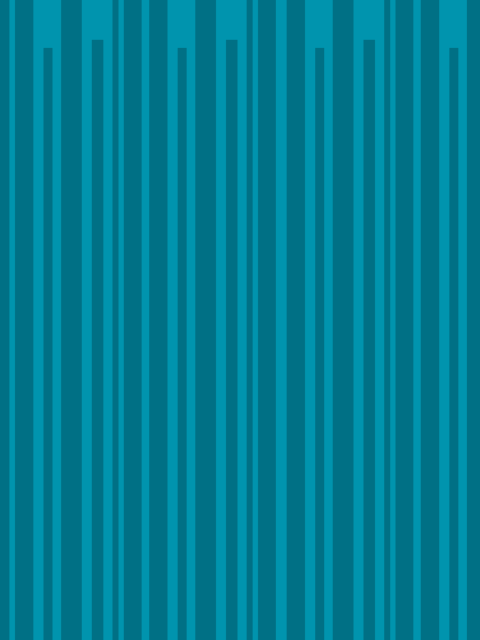
Write a WebGL 1 fragment shader that draws this pattern.

```glsl
precision highp float;
// Vertical teal stripes in four repeats, with slotted bars that close near the top.

uniform vec2 u_resolution;

// Lengths are in design units: the canvas is 576 wide and 768 high.
const vec2 DESIGN_SIZE = vec2(576.0, 768.0);
const vec3 DARK_TEAL = vec3(0.0, 0.44, 0.52);
const vec3 LIGHT_TEAL = vec3(0.0, 0.582, 0.682);

const float PERIOD = 163.0;
const float FIRST_START = 40.0;   // left edge of the first narrow bar
const float ODD_SHIFT = -2.0;     // offset of every second repeat
const float CELL_MARGIN = 37.0;   // room to the left of the narrow bar

// Spans (left, right) measured from the start of a repeat
const vec2 NARROW_BAR = vec2(0.0, 33.3);
const vec2 NARROW_SLOT = vec2(12.2, 23.0);
const vec2 WIDE_BAR = vec2(58.2, 95.0);
const vec2 WIDE_SLOT = vec2(70.2, 84.0);
const vec2 THIN_LINE = vec2(102.2, 108.6);
const float LEAD_RIGHT = -22.0;

// Slot tops, measured down from the top edge
const float NARROW_SLOT_TOP = 57.5;
const float WIDE_SLOT_TOP = 47.8;

// Width of the single stripe ahead of each repeat
const float LEAD_FIRST = 6.7;
const float LEAD_ODD = 9.0;
const float LEAD_EVEN = 12.9;

const float EDGE_PIXELS = 1.2;

// Smoothed step whose ramp is centred on the edge
float edge(float position, float value, float blur) {
  return clamp((value - position) / blur + 0.5, 0.0, 1.0);
}

float band(vec2 span, float x, float blur) {
  return edge(span.x, x, blur) - edge(span.y, x, blur);
}

// Light bar with a dark slot running down from slotTop
float slottedBar(vec2 bar, vec2 slot, float slotTop, vec2 p, vec2 blur) {
  float cut = band(slot, p.x, blur.x) * edge(slotTop, p.y, blur.y);
  return band(bar, p.x, blur.x) - cut;
}

void main() {
  vec2 uv = gl_FragCoord.xy / u_resolution;
  vec2 p = vec2(uv.x, 1.0 - uv.y) * DESIGN_SIZE;
  vec2 blur = EDGE_PIXELS * DESIGN_SIZE / u_resolution;

  // Position within the repeat
  float repeatIndex = floor((p.x - FIRST_START + CELL_MARGIN) / PERIOD);
  float odd = mod(repeatIndex, 2.0);
  p.x -= FIRST_START + PERIOD * repeatIndex + ODD_SHIFT * odd;

  // Lead stripe, whose width varies between repeats
  float leadWidth = mix(LEAD_EVEN, LEAD_ODD, odd);
  if (abs(repeatIndex) < 0.5) leadWidth = LEAD_FIRST;
  float light = band(vec2(LEAD_RIGHT - leadWidth, LEAD_RIGHT), p.x, blur.x);

  // Slotted bars and the thin line
  light += slottedBar(NARROW_BAR, NARROW_SLOT, NARROW_SLOT_TOP, p, blur);
  light += slottedBar(WIDE_BAR, WIDE_SLOT, WIDE_SLOT_TOP, p, blur);
  light += band(THIN_LINE, p.x, blur.x);

  gl_FragColor = vec4(mix(DARK_TEAL, LIGHT_TEAL, clamp(light, 0.0, 1.0)), 1.0);
}
```
